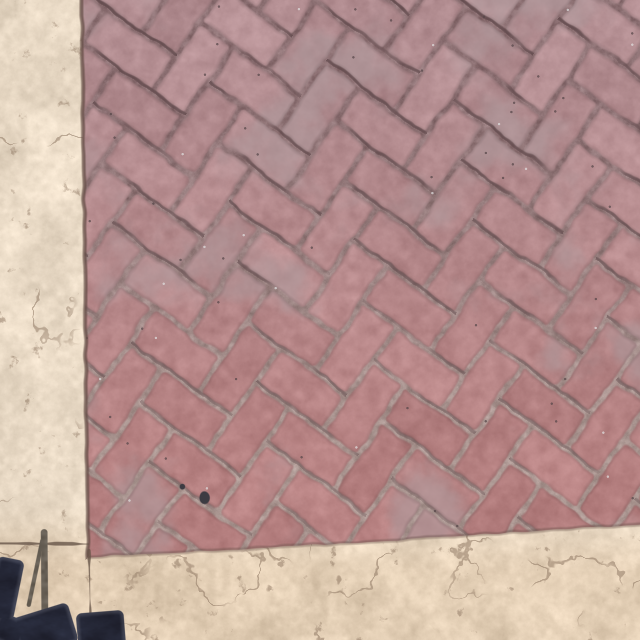
Reproduce this texture procedurally as a three.js fragment shader.

```glsl
// Herringbone brick paving bordered by cracked pale concrete, with dark gear in the lower left corner.
varying vec2 vUv;

float hash(vec2 p) {
  p = fract(p * vec2(0.1731, 0.2317));
  p += dot(p, p.yx + 23.19);
  return fract((p.x + p.y) * p.x * 7.13);
}

float noise(vec2 p) {
  vec2 i = floor(p), f = fract(p);
  f = f * f * (3.0 - 2.0 * f);
  return mix(mix(hash(i), hash(i + vec2(1, 0)), f.x),
             mix(hash(i + vec2(0, 1)), hash(i + vec2(1, 1)), f.x), f.y);
}

float fbm(vec2 p) {
  float sum = 0.0, gain = 0.5;
  for (int i = 0; i < 5; i++) {
    sum += gain * noise(p);
    p = mat2(1.6, 1.2, -1.2, 1.6) * p + 7.3;
    gain *= 0.5;
  }
  return sum;
}

float roundBox(vec2 p, vec2 halfSize, float radius) {
  vec2 d = abs(p) - halfSize + radius;
  return length(max(d, 0.0)) + min(max(d.x, d.y), 0.0) - radius;
}

float turnedBox(vec2 p, vec2 halfSize, float angle) {
  float c = cos(angle), s = sin(angle);
  return roundBox(mat2(c, -s, s, c) * p, halfSize, 0.009);
}

float segment(vec2 p, vec2 a, vec2 b) {
  vec2 ab = b - a;
  return length(p - a - ab * clamp(dot(p - a, ab) / dot(ab, ab), 0.0, 1.0));
}

float inside(float d) { return 1.0 - smoothstep(-0.001, 0.0015, d); }

vec3 paving(vec2 p) {
  // Skewed brick grid, one unit per brick width
  vec2 o = p - vec2(0.4569, 0.5143);
  vec2 q = vec2(dot(o, vec2(12.53, 8.71)), dot(o, vec2(-8.82, 12.06))) + vec2(1.0, 0.5);
  q += 0.09 * (vec2(noise(p * 26.0), noise(p * 26.0 + 40.0)) - 0.5);
  q += 0.04 * (vec2(noise(p * 90.0), noise(p * 90.0 + 40.0)) - 0.5);

  // Herringbone: diagonals 0 and 1 lie along x, 2 and 3 along y
  vec2 cell = floor(q);
  float diagonal = mod(cell.x - cell.y, 4.0);
  bool flat_ = diagonal < 1.5;
  vec2 shift = flat_ ? vec2(diagonal, 0) : vec2(0, 3.0 - diagonal);
  vec2 size = flat_ ? vec2(2, 1) : vec2(1, 2);
  vec2 local = fract(q) + shift - 0.5 * size;
  float tint = hash(cell - shift + 60.0);
  float d = roundBox(local, 0.5 * size - 0.055, 0.09);

  // Worn clay, paler and greyer towards the top
  float grain = fbm(p * 60.0), patches = fbm(p * 9.0 + 3.0);
  vec3 clay = mix(vec3(0.70, 0.555, 0.57), vec3(0.715, 0.505, 0.505), smoothstep(0.0, 0.85, p.y));
  clay += 0.05 * (tint - 0.5) + 0.13 * (grain - 0.48);
  clay = mix(clay, vec3(0.68, 0.60, 0.61), 0.6 * smoothstep(0.5, 0.75, patches));
  clay *= 1.0 - 0.10 * smoothstep(-0.10, 0.0, d);

  // Joints: sandy low down, shaded higher up
  vec3 sand = mix(vec3(0.55, 0.44, 0.45), vec3(0.66, 0.58, 0.56), smoothstep(0.1, 0.75, p.y));
  sand += 0.25 * (fbm(p * 100.0) - 0.48);
  vec3 col = mix(clay, sand, smoothstep(-0.035, 0.03, d));
  float lip = 1.0 - smoothstep(0.01, 0.06, abs(local.y - 0.5 * size.y + 0.04));
  float shade = lip * smoothstep(0.25, 0.6, noise(p * 17.0)) * mix(0.75, 0.25, p.y);
  col = mix(col, vec3(0.36, 0.27, 0.28), shade);

  // Scattered grit, light and dark
  vec2 g = p * 48.0, gi = floor(g);
  vec2 offset = 0.25 + 0.5 * vec2(hash(gi + 9.0), hash(gi + 31.0));
  float pick = hash(gi + 77.0);
  float grit = (1.0 - smoothstep(0.05, 0.13, length(fract(g) - offset))) * step(0.95, pick);
  return mix(col, pick > 0.985 ? vec3(0.88) : vec3(0.33, 0.27, 0.28), 0.7 * grit);
}

vec3 concrete(vec2 p) {
  vec3 col = mix(vec3(0.915, 0.855, 0.775), vec3(0.89, 0.81, 0.71), smoothstep(0.78, 0.9, p.y));
  col += 0.16 * (fbm(p * 14.0) - 0.48) + 0.13 * (fbm(p * 85.0) - 0.48);
  float vein = abs(fbm(p * 11.0 + 5.0) - 0.48);
  float crack = (1.0 - smoothstep(0.003, 0.014, vein)) * smoothstep(0.48, 0.7, noise(p * 19.0 + 8.0));
  float pits = smoothstep(0.70, 0.82, fbm(p * 50.0 + 20.0));
  return mix(col, vec3(0.56, 0.47, 0.39), 0.55 * max(crack, pits));
}

void main() {
  vec2 p = vec2(vUv.x, 1.0 - vUv.y);
  float wobble = 0.003 * (noise(p * 45.0) - 0.5);

  // Brick field and its concrete border
  float dx = p.x - 0.16;
  float left = 0.128 + 0.011 * p.y + wobble - p.x;
  float bottom = p.y - (0.869 - 0.05 * dx - 0.012 * dx * dx) + wobble;
  float field = max(left, bottom);
  vec3 col = mix(concrete(p), paving(p), inside(field));
  col = mix(col, vec3(0.40, 0.31, 0.28), (1.0 - smoothstep(0.001, 0.005, abs(field))) * (left > bottom ? 0.75 : 0.4));

  // Slab joints meeting at the corner
  float joint = min(segment(p, vec2(0.0, 0.849), vec2(0.138, 0.850)),
                    segment(p, vec2(0.139, 0.86), vec2(0.142, 1.0))) + wobble;
  col = mix(col, vec3(0.40, 0.33, 0.28), 0.8 * (1.0 - smoothstep(0.0005, 0.003, joint)));

  // Two pebbles
  float pebble = min(length((p - vec2(0.319, 0.778)) * vec2(1.0, 0.8)) - 0.0075,
                     length(p - vec2(0.285, 0.760)) - 0.0045);
  col = mix(col, vec3(0.24, 0.23, 0.26), inside(pebble + wobble));

  // Thin legs and dark padded gear
  float legs = min(segment(p, vec2(0.069, 0.832), vec2(0.070, 0.955)) - 0.005,
                   segment(p, vec2(0.066, 0.845), vec2(0.045, 0.945)) - 0.003);
  col = mix(col, vec3(0.36, 0.33, 0.29) + 0.1 * noise(p * 150.0), inside(legs));
  float gear = min(turnedBox(p - vec2(0.008, 0.922), vec2(0.021, 0.050), 0.2),
                   turnedBox(p - vec2(0.070, 0.985), vec2(0.046, 0.032), -0.3));
  gear = min(gear, turnedBox(p - vec2(0.158, 0.988), vec2(0.037, 0.032), -0.08));
  gear = min(gear, turnedBox(p - vec2(0.015, 0.985), vec2(0.025, 0.022), 0.4));
  vec3 fabric = mix(vec3(0.09, 0.09, 0.13), vec3(0.20, 0.22, 0.30), fbm(p * vec2(28.0, 45.0)));
  fabric += 0.10 * smoothstep(-0.008, -0.001, gear);
  col = mix(col, fabric, inside(gear));

  gl_FragColor = vec4(col, 1.0);
}
```
